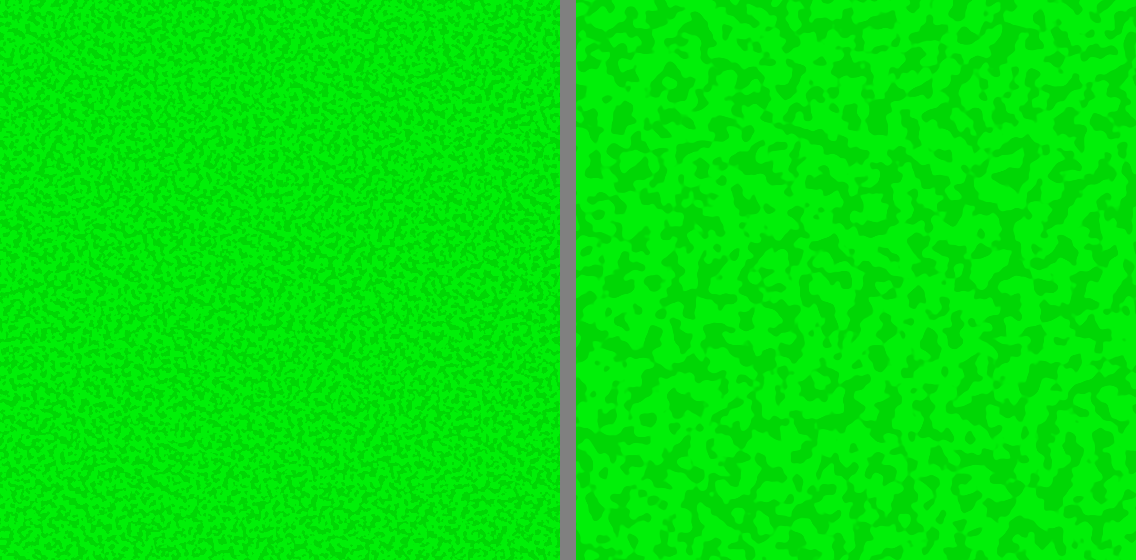
Left, the full canvas; right, a detail of the centre.
A three.js fragment shader for this texture:

```glsl
// Two-tone green mottle: small, irregular dark flecks on a brighter ground.
// Two rotated octaves of gradient noise are summed and cut at a threshold
// that leaves about two fifths of the area dark.

varying vec2 vUv;

const vec3 BRIGHT_GREEN = vec3(0.0, 0.94, 0.03);
const vec3 DARK_GREEN = vec3(0.0, 0.845, 0.02);
const float FLECK_FREQUENCY = 90.0;  // noise cells across the canvas
const float DETAIL_RATIO = 1.9;      // frequency step to the finer octave
const float DETAIL_WEIGHT = 0.5;     // strength of the finer octave
const float THRESHOLD = -0.06;       // noise below this is dark
const float EDGE_SOFTNESS = 0.05;    // half width of the blend, in noise units
const float TAU = 6.2831853;

// Random value from 0 to 1 for a lattice point
float hash(vec2 p) {
  vec3 q = fract(vec3(p.xyx) * 0.1031);
  q += dot(q, q.yzx + 33.33);
  return fract((q.x + q.y) * q.z);
}

// Slope of a randomly turned unit gradient at a lattice corner
float cornerSlope(vec2 cell, vec2 corner, vec2 local) {
  float angle = TAU * hash(cell + corner);
  return dot(vec2(cos(angle), sin(angle)), local - corner);
}

// Gradient noise, centred on zero
float gradientNoise(vec2 p) {
  vec2 cell = floor(p);
  vec2 local = fract(p);
  vec2 fade = local * local * local * (local * (local * 6.0 - 15.0) + 10.0);
  float bottom = mix(cornerSlope(cell, vec2(0.0, 0.0), local),
                     cornerSlope(cell, vec2(1.0, 0.0), local), fade.x);
  float top = mix(cornerSlope(cell, vec2(0.0, 1.0), local),
                  cornerSlope(cell, vec2(1.0, 1.0), local), fade.x);
  return mix(bottom, top, fade.y);
}

vec2 rotate(vec2 p, float angle) {
  float c = cos(angle);
  float s = sin(angle);
  return vec2(c * p.x - s * p.y, s * p.x + c * p.y);
}

// Octaves are turned against each other to hide the lattice
float mottle(vec2 uv) {
  vec2 coarse = rotate(uv * FLECK_FREQUENCY, 0.5) + 113.7;
  vec2 fine = rotate(uv * FLECK_FREQUENCY * DETAIL_RATIO, 1.3) + 271.3;
  return gradientNoise(coarse) + DETAIL_WEIGHT * gradientNoise(fine);
}

void main() {
  float brightness = smoothstep(THRESHOLD - EDGE_SOFTNESS,
                                THRESHOLD + EDGE_SOFTNESS, mottle(vUv));
  gl_FragColor = vec4(mix(DARK_GREEN, BRIGHT_GREEN, brightness), 1.0);
}
```
